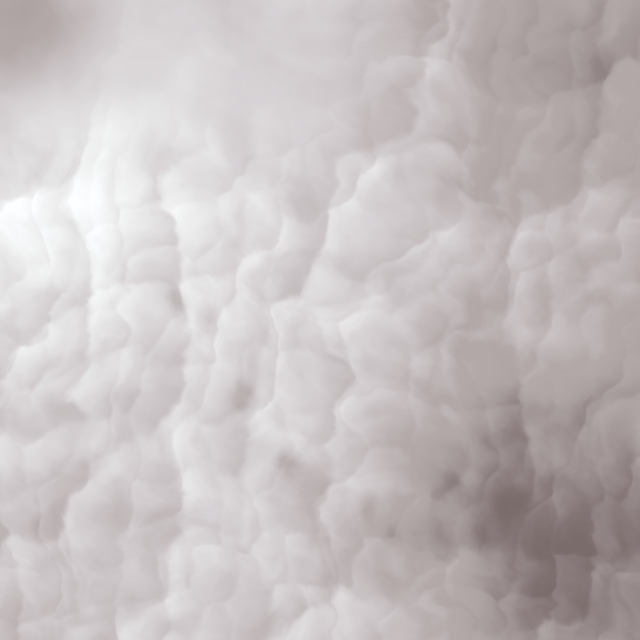
This texture is drawn by a three.js fragment shader. Its source:

```glsl
varying vec2 vUv;

float hash(vec2 p) {
  return fract(sin(dot(p, vec2(127.1, 311.7))) * 43758.5453);
}

vec2 hash2(vec2 p) {
  return vec2(hash(p), hash(p + 37.4));
}

float noise(vec2 p) {
  vec2 cell = floor(p);
  vec2 f = fract(p);
  f = f * f * f * (f * (f * 6.0 - 15.0) + 10.0);
  float low = mix(hash(cell), hash(cell + vec2(1.0, 0.0)), f.x);
  float high = mix(hash(cell + vec2(0.0, 1.0)), hash(cell + 1.0), f.x);
  return mix(low, high, f.y);
}

// Layered noise, centred on zero
float fbm(vec2 p) {
  mat2 turn = mat2(0.8, 0.6, -0.6, 0.8);
  float sum = 0.0;
  float weight = 0.5;
  for (int i = 0; i < 5; i++) {
    sum += weight * (noise(p) - 0.5);
    p = turn * p * 2.03 + 11.3;
    weight *= 0.5;
  }
  return sum;
}

vec2 warp(vec2 p, float scale, float amount) {
  return p + amount * vec2(fbm(p * scale), fbm(p * scale + 51.7));
}

// Soft cells lit from one side, so that neighbours seem to overlap
float puffs(vec2 p, vec2 light, float sharpness) {
  vec2 cell = floor(p);
  float shade = 0.0;
  float total = 0.0;
  for (int y = -1; y <= 1; y++) {
    for (int x = -1; x <= 1; x++) {
      vec2 id = cell + vec2(float(x), float(y));
      vec2 offset = p - id - 0.15 - 0.7 * hash2(id);
      float weight = exp(-sharpness * dot(offset, offset));
      shade += weight * dot(offset, light);
      total += weight;
    }
  }
  return shade / total;
}

float blob(vec2 p, vec2 centre, vec2 radius) {
  vec2 d = (p - centre) / radius;
  return exp(-dot(d, d));
}

// Broad light and shadow over the whole cloud bank
float broadTone(vec2 p) {
  float tone = 0.835;
  tone += 0.12 * blob(p, vec2(0.08, 0.69), vec2(0.24, 0.15));
  tone += 0.03 * blob(p, vec2(0.36, 0.60), vec2(0.25, 0.20));
  tone -= 0.08 * smoothstep(0.52, 0.78, p.x);
  tone -= 0.11 * blob(p, vec2(0.90, 0.97), vec2(0.30, 0.24));
  tone -= 0.22 * blob(p, vec2(0.92, 0.13), vec2(0.29, 0.27));
  tone -= 0.10 * blob(p, vec2(0.76, 0.26), vec2(0.13, 0.12));
  tone -= 0.16 * blob(p, vec2(0.00, 1.00), vec2(0.15, 0.10));
  tone -= 0.03 * blob(p, vec2(0.05, 0.18), vec2(0.25, 0.25));
  return tone;
}

// Small dark hollows, strung along a diagonal
float hollows(vec2 p) {
  float dark = 0.0;
  for (int i = 0; i < 6; i++) {
    float k = float(i);
    vec2 jitter = hash2(vec2(k, 4.7)) - 0.5;
    vec2 centre = vec2(0.25 + 0.075 * k, 0.56 - 0.085 * k) + 0.07 * jitter;
    float depth = mix(0.05, 0.15, hash(vec2(k, 9.1)));
    dark += depth * blob(p, centre, vec2(0.017, 0.022));
  }
  return dark;
}

vec3 cloudColor(float tone) {
  vec3 umber = vec3(0.48, 0.42, 0.42);
  vec3 mauve = vec3(0.70, 0.66, 0.66);
  vec3 pearl = vec3(0.84, 0.82, 0.83);
  vec3 glow = vec3(0.91, 0.91, 0.91);
  vec3 white = vec3(0.99, 0.995, 1.0);
  vec3 color = mix(umber, mauve, smoothstep(0.44, 0.70, tone));
  color = mix(color, pearl, clamp((tone - 0.70) / 0.14, 0.0, 1.0));
  color = mix(color, glow, clamp((tone - 0.84) / 0.07, 0.0, 1.0));
  return mix(color, white, clamp((tone - 0.91) / 0.09, 0.0, 1.0));
}

void main() {
  vec2 p = vUv;
  vec2 drifted = warp(p, 4.0, 0.16);
  vec2 curled = warp(drifted, 14.0, 0.045);
  vec2 light = vec2(-0.75, 0.65);

  // Mist hides the relief at the upper left
  float mist = smoothstep(0.70, 0.86, p.y) * (1.0 - smoothstep(0.45, 0.70, p.x));
  float relief = 1.0 - 0.85 * mist;

  float tone = broadTone(drifted);
  tone += relief * 0.075 * puffs(curled * vec2(7.5, 5.5), light, 22.0);
  tone += relief * 0.050 * puffs(curled * vec2(17.0, 13.0) + 5.3, light, 16.0);

  // Wisps run down to the right; fine curls sit on top
  vec2 along = vec2(dot(p, vec2(0.8, -0.6)), dot(p, vec2(0.6, 0.8)));
  tone += 0.09 * fbm(warp(along, 6.0, 0.10) * vec2(6.0, 11.0));
  tone += relief * 0.07 * fbm(curled * 24.0);
  tone -= hollows(warp(p, 18.0, 0.04));

  gl_FragColor = vec4(cloudColor(tone), 1.0);
}
```
